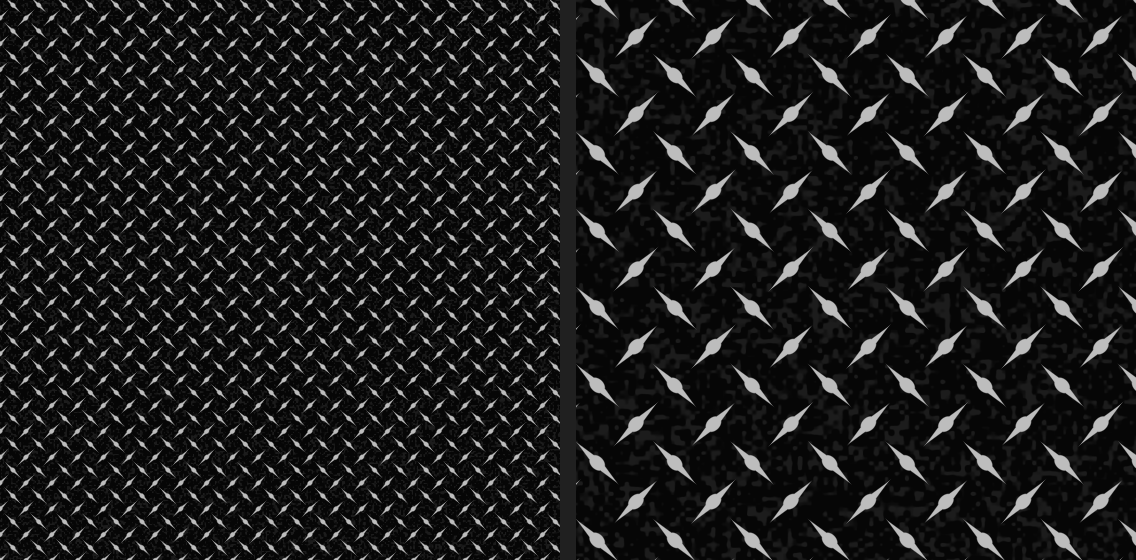
Left, the full canvas; right, a detail of the centre.
Write a WebGL 2 fragment shader that draws this pattern.

```glsl
#version 300 es
precision highp float;

#define REPEATS 21.68
#define PHASE vec2(0.0, -0.02)
#define BLADE_HALF vec2(0.365, 0.056)
#define BULGE_HALF vec2(0.115, 0.083)
#define GRAIN_SCALE 330.0
#define GRAIN_STRENGTH 0.085
#define STEEL_COLOR vec3(0.74)
#define BASE_COLOR vec3(0.025)

uniform vec2 u_resolution;
out vec4 fragColor;

float hash(vec2 p) {
    vec3 q = fract(vec3(p.xyx) * 0.1031);
    q += dot(q, q.yzx + 33.33);
    return fract((q.x + q.y) * q.z);
}

float valueNoise(vec2 p) {
    vec2 cell = floor(p);
    vec2 f = fract(p);
    f = f * f * (3.0 - 2.0 * f);
    float low = mix(hash(cell), hash(cell + vec2(1.0, 0.0)), f.x);
    float high = mix(hash(cell + vec2(0.0, 1.0)), hash(cell + vec2(1.0)), f.x);
    return mix(low, high, f.y);
}

// Tapered blade with a rounded swelling at its centre, lying along x.
float treadDistance(vec2 p) {
    p = abs(p);
    vec2 normal = normalize(BLADE_HALF.yx);
    float blade = dot(p - vec2(BLADE_HALF.x, 0.0), normal);
    float bulge = (length(p / BULGE_HALF) - 1.0) * BULGE_HALF.y;
    return min(blade, bulge);
}

// One tread per unit cell; slope is +1 for rising, -1 for falling.
float treadLattice(vec2 p, float slope) {
    vec2 local = fract(p) - 0.5;
    local.y *= slope;
    vec2 turned = vec2(local.x + local.y, local.y - local.x) * 0.70711;
    return treadDistance(turned);
}

void main() {
    float side = min(u_resolution.x, u_resolution.y);
    vec2 uv = gl_FragCoord.xy / side;
    vec2 grid = uv * REPEATS - PHASE;
    float pixel = REPEATS / side;

    // Two interleaved lattices, offset by half a cell.
    float rising = treadLattice(grid + 0.5, 1.0);
    float falling = treadLattice(grid, -1.0);
    float tread = 1.0 - smoothstep(-0.75 * pixel, 0.75 * pixel, min(rising, falling));

    // Fine leathery grain on the dark plate.
    float grain = valueNoise(uv * GRAIN_SCALE);
    float veins = smoothstep(0.5, 0.85, grain);
    vec3 plate = BASE_COLOR + GRAIN_STRENGTH * veins;

    fragColor = vec4(mix(plate, STEEL_COLOR, tread), 1.0);
}
```
